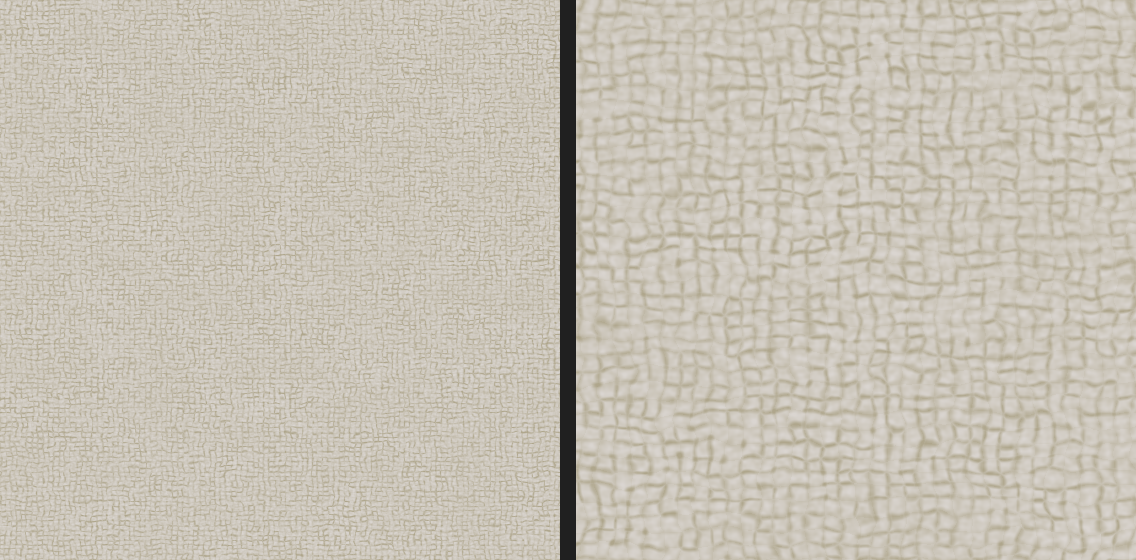
Left: the whole. Right: its middle third, enlarged.
Reproduce this texture procedurally as a three.js fragment shader.

```glsl
varying vec2 vUv;

const vec2 THREADS = vec2(104.0, 114.0);      // yarn crossings across and up
const vec3 SEAM_COLOR = vec3(0.700, 0.668, 0.573);
const vec3 CREST_COLOR = vec3(0.840, 0.820, 0.795);
const float BASE_TONE = 0.82;
const float SEAM_WIDTH = 0.30;                // in cells
const float SEAM_DEPTH = 0.72;
const float CREST_GAIN = 0.20;
const float FIBRE_GAIN = 0.34;
const float PATCH_GAIN = 0.10;
const float SLOW_WARP = 0.65;
const float FINE_WARP = 0.32;

float hash(vec2 p) {
  vec3 q = fract(vec3(p.xyx) * 0.1031);
  q += dot(q, q.yzx + 33.33);
  return fract((q.x + q.y) * q.z);
}

vec2 gradient(vec2 cell) {
  float angle = 6.28319 * hash(cell);
  return vec2(cos(angle), sin(angle));
}

float gradientNoise(vec2 p) {
  vec2 i = floor(p);
  vec2 f = p - i;
  vec2 w = f * f * f * (f * (f * 6.0 - 15.0) + 10.0);
  vec2 e = vec2(1.0, 0.0);
  float low = mix(dot(gradient(i), f), dot(gradient(i + e), f - e), w.x);
  float high = mix(dot(gradient(i + e.yx), f - e.yx),
                   dot(gradient(i + 1.0), f - 1.0), w.x);
  return mix(low, high, w.y);
}

vec2 warpOffset(vec2 p) {
  return vec2(gradientNoise(p + 17.3), gradientNoise(p + 71.9));
}

// Dark dash on the nearest horizontal cell border, fading at its ends
float seamDash(vec2 p, float seed) {
  vec2 edge = vec2(floor(p.x), floor(p.y + 0.5));
  float strength = smoothstep(0.05, 0.95, hash(edge + seed));
  float width = SEAM_WIDTH * mix(0.75, 1.15, hash(edge + seed + 40.0));
  float across = abs(p.y - edge.y);
  float along = abs(fract(p.x) - 0.5);
  return strength * smoothstep(width, 0.0, across)
       * mix(1.0, 0.45, smoothstep(0.25, 0.5, along));
}

// Small hole where four yarns meet
float pinhole(vec2 p) {
  vec2 corner = floor(p + 0.5);
  float strength = smoothstep(0.35, 1.0, hash(corner + 230.0));
  return strength * smoothstep(0.36, 0.05, length(p - corner));
}

// Rounded crown of the yarn on top, alternating as in plain weave
float yarnCrest(vec2 p) {
  vec2 cell = floor(p);
  vec2 f = p - cell - 0.5;
  float over = mod(cell.x + cell.y, 2.0);
  float across = mix(f.x, f.y, over);
  float along = mix(f.y, f.x, over);
  return 1.0 - 4.0 * across * across - along * along;
}

void main() {
  vec2 grid = vUv * THREADS;

  // Uneven yarns
  vec2 p = grid + 50.0;
  p += SLOW_WARP * warpOffset(grid * vec2(0.22, 0.30));
  p += FINE_WARP * warpOffset(grid * 0.85 + 31.0);

  // Gaps between yarns
  float patchiness = gradientNoise(vUv * vec2(9.0, 16.0) + 5.0);
  float seams = max(seamDash(p, 0.0), 0.85 * seamDash(p.yx, 120.0));
  seams = max(seams, pinhole(p));
  seams *= 1.0 + 0.5 * patchiness;

  // Crowns, loose fibres and broad unevenness
  float crest = yarnCrest(p) - 0.58;
  float fibre = gradientNoise(grid * vec2(1.5, 2.1) + 9.0)
              + 0.5 * gradientNoise(grid * 2.7 + 90.0);
  float tone = BASE_TONE - SEAM_DEPTH * seams + CREST_GAIN * crest
             + FIBRE_GAIN * fibre + PATCH_GAIN * patchiness;

  gl_FragColor = vec4(mix(SEAM_COLOR, CREST_COLOR, clamp(tone, -0.1, 1.1)), 1.0);
}
```
